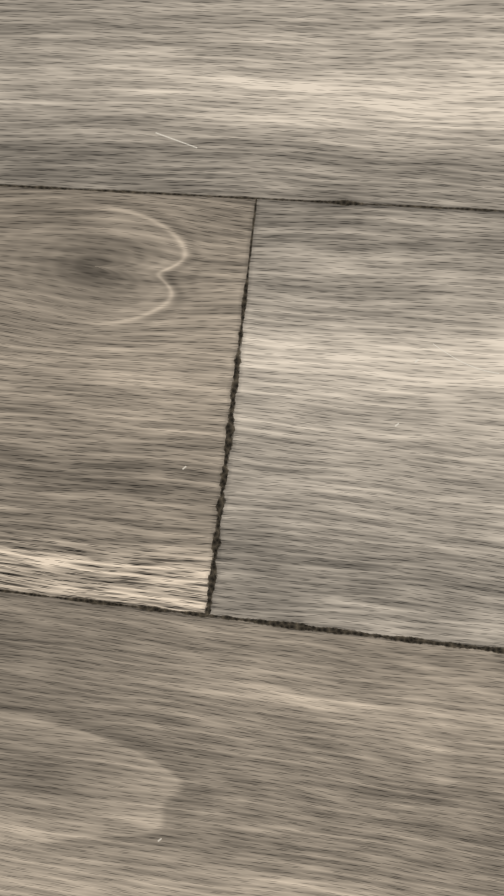
Reproduce this texture procedurally as a Shadertoy shader.

```glsl
#define UPPER_SEAM vec2(1.41, -0.051)   // height at the left edge, slope
#define LOWER_SEAM vec2(0.606, -0.12)
#define JOINT vec2(0.412, 0.097)        // foot of the end joint, lean
#define BOARD_LENGTH 2.4
#define KNOT vec2(0.185, 1.25)
#define LOBE vec2(0.04, 0.24)
#define GRAIN_CONTRAST 0.46
#define PORE_DEPTH 0.10
#define WARM vec3(1.085, 1.0, 0.89)
#define COOL vec3(1.065, 1.0, 0.91)
#define GAP_COLOUR vec3(0.19, 0.17, 0.14)
#define CHIP_COLOUR vec3(0.89, 0.86, 0.80)

vec2 hash2(vec2 p) {
    return fract(sin(vec2(dot(p, vec2(127.1, 311.7)), dot(p, vec2(269.5, 183.3)))) * 43758.55);
}

// Cellular noise: distance to the nearest scattered point
float cell(vec2 p) {
    vec2 base = floor(p);
    float nearest = 4.0;
    for (int j = -1; j <= 1; j++)
        for (int i = -1; i <= 1; i++) {
            vec2 corner = base + vec2(i, j);
            vec2 away = corner + hash2(corner) - p;
            nearest = min(nearest, dot(away, away));
        }
    return sqrt(nearest);
}

float band(float x, float centre, float width) {
    float t = (x - centre) / width;
    return exp(-t * t);
}

float segment(vec2 p, vec2 a, vec2 b) {
    vec2 ab = b - a;
    return length(p - a - ab * clamp(dot(p - a, ab) / dot(ab, ab), 0.0, 1.0));
}

// Fibres at three widths, centred on zero
float fibres(vec2 g) {
    return 0.24 * cell(g * vec2(1.4, 26.0)) + 0.36 * cell(g * vec2(3.5, 70.0) + 7.0)
         + 0.42 * cell(g * vec2(9.0, 150.0) + 31.0) - 0.47;
}

// Broad light and dark bands across each board
float boardTone(float row, float right, float v, float x) {
    if (row > 0.5)
        return 0.56 + 0.19 * band(v, 1.25, 0.09) * (0.5 + 0.5 * x) - 0.08 * band(v, 1.06, 0.08)
             + 0.05 * smoothstep(1.3, 1.45, v) * x;
    if (row < -0.5)
        return 0.48 + 0.08 * band(v, -0.17, 0.09) * x + 0.12 * smoothstep(-0.54, -0.66, v)
             - 0.03 * band(v, -0.36, 0.08);
    if (right > 0.5)
        return 0.54 + 0.18 * band(v, 0.65, 0.08) + 0.07 * band(v, 0.50, 0.12)
             + 0.05 * band(v, 0.30, 0.05) - 0.07 * band(v, 0.14, 0.09) - 0.05 * band(v, 0.97, 0.1)
             + 0.10 * band(v, 0.05, 0.05) * band(x, 0.98, 0.08);
    return 0.52 + 0.05 * band(v, 0.55, 0.14) - 0.07 * band(v, 0.31, 0.06)
         + 0.18 * smoothstep(0.18, 0.08, v) - 0.03 * smoothstep(0.7, 0.95, v);
}

void mainImage(out vec4 fragColor, in vec2 fragCoord) {
    vec2 p = fragCoord / iResolution.x;
    float px = 1.0 / iResolution.x;

    // Board layout: v counts rows between the converging seams
    float lower = LOWER_SEAM.x + LOWER_SEAM.y * p.x;
    float rowHeight = UPPER_SEAM.x + UPPER_SEAM.y * p.x - lower;
    float v = (p.y - lower) / rowHeight;
    float row = floor(v);
    float along = (p.x - JOINT.x - JOINT.y * v) / BOARD_LENGTH + 0.5 * row;
    float right = step(0.0, along);
    float leftBoard = (1.0 - right) * (1.0 - min(abs(row), 1.0));
    float lowBoard = step(row, -0.5);

    // Grain coordinates, gently wavy and parted around the knot
    vec2 q = (p - KNOT) / vec2(0.19, 0.115);
    float r = length(q) + 0.3 * band(atan(q.y, q.x + 0.001), -0.2, 0.25);
    float wave = 0.005 * sin(p.x * 5.0 + v * 7.0 + row) + 0.0015 * sin(p.x * 17.0 - v * 21.0);
    vec2 g = vec2(p.x, v * 0.84 + wave);
    g.y -= leftBoard * 0.45 * (p.y - KNOT.y) * exp(-0.6 * r * r);
    vec2 shifted = g + 3.0 * hash2(vec2(right, row));

    // Tone: bands, fibres and pores
    float tone = boardTone(row, right, v + wave * 2.0, p.x);
    float pale = leftBoard * smoothstep(0.18, 0.08, v);
    float calm = 1.0 - 0.45 * leftBoard * exp(-0.7 * r * r) - 0.15 * lowBoard;
    tone += GRAIN_CONTRAST * (calm + pale) * fibres(shifted);
    tone -= PORE_DEPTH * (calm + pale) * smoothstep(0.34, 0.05, cell(shifted * vec2(20.0, 190.0)));
    tone -= 0.25 * pale * smoothstep(0.3, 0.05, cell(shifted * vec2(7.0, 75.0)));

    // Knot with its growth rings and pale outer loop
    float knot = 0.016 * sin(r * 32.0) * exp(-0.5 * r * r)
               - 0.12 * band(r, 0.0, 0.28) - 0.06 * band(r, 0.0, 0.8)
               + (0.12 * band(r, 1.0, 0.035) + 0.05 * band(r, 0.85, 0.2)
               - 0.05 * band(r, 1.1, 0.06)) * smoothstep(-0.3, 0.5, q.x);
    tone += leftBoard * knot;

    // Pale lobe in the lower board, brightest inside its rim
    vec2 s = (p - LOBE + vec2(0.0, 0.12 * p.x)) / vec2(0.31, 0.125);
    float lobe = length(s) + 0.06 * sin(s.y * 7.0 + s.x * 3.0);
    tone += lowBoard * (0.11 * smoothstep(1.03, 0.96, lobe) * smoothstep(0.0, 1.0, lobe)
          + 0.015 * sin(lobe * 16.0) * smoothstep(1.0, 1.3, lobe));

    tone *= 0.94 + 0.11 * smoothstep(0.0, 0.6, p.x);
    vec3 colour = clamp(tone + 0.03, 0.2, 0.84) * mix(WARM, COOL, right * (1.0 - lowBoard));

    // Gaps whose width wanders from hairline to dirt-filled
    float ragged = 1.1 * cell(p * 17.0 + 5.0) + 0.45 * cell(p * 60.0) + 0.3 * cell(p * 140.0) - 0.25;
    float seamDist = abs(v - round(v)) * rowHeight;
    float jointDist = abs(along - round(along)) * BOARD_LENGTH;
    float seamWidth = round(v) < 0.5 ? mix(0.003, 0.0055, smoothstep(0.0, 0.5, p.x)) : 0.002;
    seamWidth += 0.003 * band(p.x, 0.69, 0.04) * step(0.5, v);
    float jointWidth = mix(0.0085, 0.0022, smoothstep(0.5, 0.9, v));
    float edge = min(seamDist - seamWidth * (0.2 + ragged), jointDist - jointWidth * (0.2 + ragged));
    float gap = 1.0 - smoothstep(-1.2 * px, 1.2 * px, edge);
    colour *= 1.0 - 0.12 * smoothstep(0.01, 0.0, edge);
    colour = mix(colour, GAP_COLOUR * (0.5 + 1.3 * cell(p * 95.0)), gap * 0.92);

    // Scratches, then a few scattered chips
    float mark = segment(p, vec2(0.31, 1.514), vec2(0.39, 1.485)) - 0.0012;
    vec2 bent = p + vec2(0.0, 0.012 * sin((p.x - 0.86) * 22.0));
    mark = min(mark, segment(bent, vec2(0.86, 1.095), vec2(0.99, 1.04)) - 0.0006);
    for (int i = 0; i < 4; i++) {
        vec2 spot = hash2(vec2(i, 4.0)) * vec2(1.0, 1.75);
        mark = min(mark, segment(p, spot, spot + vec2(0.005, 0.004)) - 0.0015);
    }
    colour = mix(colour, CHIP_COLOUR, 0.8 * (1.0 - smoothstep(-px, px, mark)));
    fragColor = vec4(colour, 1.0);
}
```
